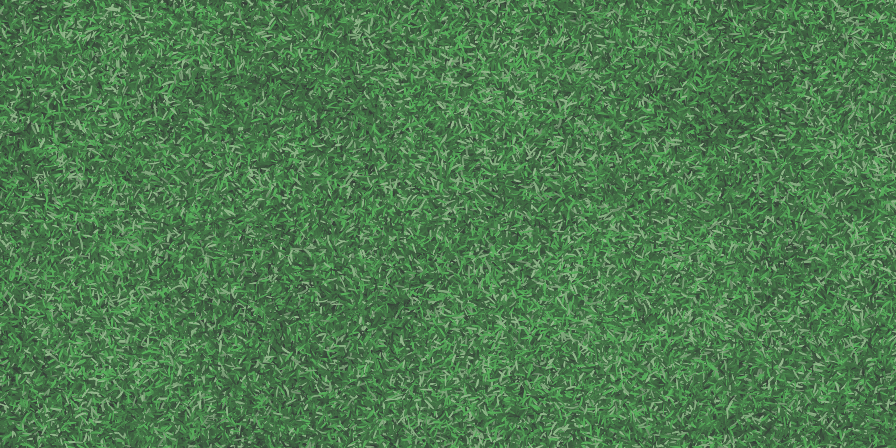
Reproduce this texture procedurally as a WebGL 1 fragment shader.

```glsl
precision highp float;
uniform vec2 u_resolution;

vec4 hash4(vec2 p) {
  return fract(sin(vec4(dot(p, vec2(127.1, 311.7)), dot(p, vec2(269.5, 183.3)),
                        dot(p, vec2(419.2, 371.9)), dot(p, vec2(97.3, 157.1)))) * 43758.5453);
}

float noise(vec2 p) {
  vec2 i = floor(p), f = fract(p);
  f = f * f * (3.0 - 2.0 * f);
  return mix(mix(hash4(i).x, hash4(i + vec2(1.0, 0.0)).x, f.x),
             mix(hash4(i + vec2(0.0, 1.0)).x, hash4(i + vec2(1.0, 1.0)).x, f.x), f.y);
}

mat2 rotation(float a) {
  float c = cos(a), s = sin(a);
  return mat2(c, s, -s, c);
}

// Shadow, leaf and sunlit green along one ramp
vec3 grassColor(float tone) {
  vec3 shadow = vec3(0.21, 0.24, 0.22);
  vec3 leaf = vec3(0.26, 0.44, 0.27);
  vec3 sunlit = vec3(0.35, 0.69, 0.36);
  return mix(mix(shadow, leaf, smoothstep(-0.1, 0.45, tone)), sunlit, smoothstep(0.45, 1.05, tone));
}

void main() {
  vec2 p = gl_FragCoord.xy / u_resolution.y;
  float cells = 62.0;
  float pixel = cells / u_resolution.y;

  // Broad worn and lush patches
  float patches = 0.6 * noise(p * 3.5 + 4.0) + 0.4 * noise(p * 11.0);
  float lush = 0.5 + 0.5 * cos(6.2832 * (p.x - 0.65));
  lush *= smoothstep(0.25, 0.65, p.y);
  float lightness = 0.24 * (patches - 0.5) - 0.07 * lush;
  float paleShare = 0.17 + 0.16 * (patches - 0.5) - 0.07 * lush;

  vec3 color = grassColor(0.12 + 0.25 * noise(p * 110.0));

  // Layers of short curved blades, the lower ones in shade
  for (int layer = 0; layer < 6; layer++) {
    float level = float(layer);
    vec2 q = rotation(level * 1.13 + 0.2) * p * cells + level * 17.3;
    vec2 cell = floor(q);
    for (int j = -1; j <= 1; j++) {
      for (int i = -1; i <= 1; i++) {
        vec2 id = cell + vec2(float(i), float(j));
        vec4 place = hash4(id + level * 7.7);
        vec4 look = hash4(id + level * 5.3 + 41.0);
        vec2 d = rotation(6.2832 * place.z) * (q - id - place.xy);
        float halfLength = mix(0.4, 0.88, place.w);
        d.y += (look.z - 0.5) * 0.5 * (d.x * d.x - 0.1);

        float along = d.x / halfLength;
        float width = mix(0.09, 0.17, look.w) * (1.0 - 0.45 * along * along);
        float blade = 1.0 - smoothstep(-0.5 * pixel, 0.5 * pixel, abs(d.y) - width);
        blade *= 1.0 - smoothstep(-0.5 * pixel, 0.5 * pixel, abs(d.x) - halfLength);

        float tone = look.x * 0.95 - 0.05 + 0.035 * level + 0.12 * along + lightness;
        vec3 bladeColor = grassColor(tone);
        float pale = step(look.y, paleShare) * (0.6 + 0.4 * look.x);
        bladeColor = mix(bladeColor, vec3(0.58, 0.72, 0.55), pale);
        color = mix(color, bladeColor, blade);
      }
    }
  }
  gl_FragColor = vec4(color, 1.0);
}
```
